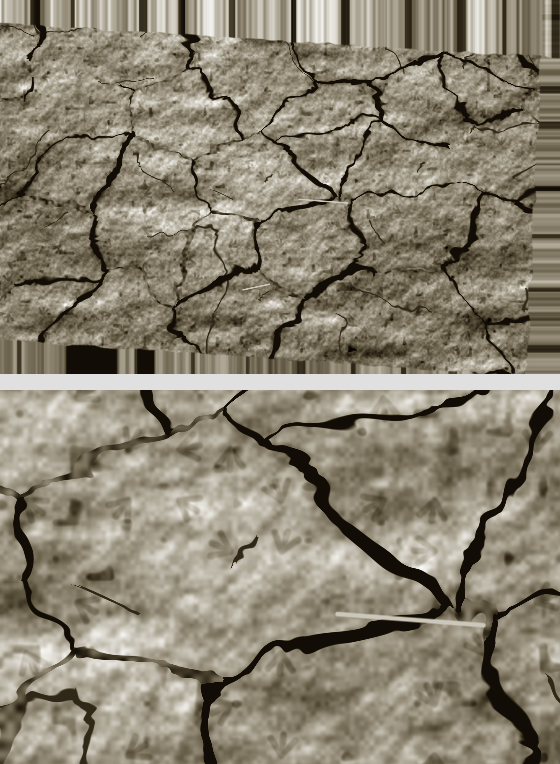
Top, the full canvas; bottom, a detail of the centre.
A WebGL 1 fragment shader for this texture:

```glsl
precision highp float;
// Sun-baked mud split by dark cracks, with its borders smeared into streaks.
// A warped Voronoi net, denser with distance, gives the cracks; noise relief
// lit from above shades the mud; clamped coordinates stretch the borders.
uniform vec2 u_resolution;

const vec3 TINT_POWER = vec3(1.0, 1.1, 1.37); // turns a tone into warm grey
const float MUD_TONE = 0.55;
const float CRACK_TONE = 0.065;
const float STRAW_TONE = 0.8;
const float RELIEF = 0.021;
const float GRAIN = 0.22;
const float TRACK_DENSITY = 22.0;
const float BAR_DENSITY = 7.0;
const vec2 LIGHT_STEP = vec2(-0.002, 0.004);

float hash(vec2 p) {
  vec3 q = fract(vec3(p.xyx) * 0.1031);
  q += dot(q, q.yzx + 33.33);
  return fract((q.x + q.y) * q.z);
}

float noise(vec2 p) {
  vec2 i = floor(p), f = fract(p);
  f = f * f * (3.0 - 2.0 * f);
  return mix(mix(hash(i), hash(i + vec2(1, 0)), f.x),
             mix(hash(i + vec2(0, 1)), hash(i + vec2(1, 1)), f.x), f.y);
}

float segment(vec2 p, vec2 a, vec2 b) {
  vec2 ab = b - a;
  return length(p - a - ab * clamp(dot(p - a, ab) / dot(ab, ab), 0.0, 1.0));
}

vec2 seedPoint(vec2 cell) {
  return cell + 0.1 + 0.8 * vec2(hash(cell), hash(cell + 57.0));
}

// x: signed distance to the nearest crack wall, y: random value of that crack
vec2 cracks(vec2 p, float missing, float thin, float wide) {
  vec2 base = floor(p), home = base, homeSeed = p;
  float nearest = 9.0;
  for (int j = -1; j <= 1; j++) for (int i = -1; i <= 1; i++) {
    vec2 cell = base + vec2(i, j), s = seedPoint(cell);
    float d = distance(p, s);
    if (d < nearest) { nearest = d; home = cell; homeSeed = s; }
  }
  vec2 best = vec2(9.0, 0.0);
  float swell = 0.55 + 0.9 * noise(p * 4.0);
  for (int j = -2; j <= 2; j++) for (int i = -2; i <= 2; i++) {
    vec2 cell = home + vec2(i, j), s = seedPoint(cell);
    if (i == 0 && j == 0) continue;
    float key = hash(home + cell + 11.0);
    float halfWidth = key < missing ? -0.1 : mix(thin, wide, key) * swell;
    float d = dot(0.5 * (homeSeed + s) - p, normalize(s - homeSeed)) - halfWidth;
    if (d < best.x) best = vec2(d, fract(key * 17.0));
  }
  return best;
}

float relief(vec2 p) {
  return 0.6 * noise(p * vec2(7.0, 11.0)) + 0.3 * noise(p * vec2(16.0, 24.0))
       + 0.12 * noise(p * 45.0) + 0.05 * noise(p * 105.0);
}

// Scattered three-toed prints
float tracks(vec2 p) {
  vec2 g = p * TRACK_DENSITY, cell = floor(g), f = fract(g) - 0.5;
  float d = 1.0, turn = 6.283 * hash(cell);
  for (int i = -1; i <= 1; i++) {
    float a = turn + 0.65 * float(i);
    d = min(d, segment(f, vec2(0.0), 0.4 * vec2(cos(a), sin(a))));
  }
  return smoothstep(0.1, 0.03, d) * step(0.72, hash(cell + 3.0));
}

float ground(vec2 p) {
  // Mud: broad light, relief, grain, pits and prints
  vec2 glow = (p - vec2(0.72, 0.72)) * vec2(1.1, 1.6);
  float tone = MUD_TONE - 0.05 + 0.15 * exp(-2.2 * dot(glow, glow));
  tone += RELIEF * (relief(p) - relief(p + LIGHT_STEP)) / length(LIGHT_STEP);
  tone += 0.16 * (noise(p * vec2(4.0, 6.0) + 9.0) - 0.5);
  tone += GRAIN * (0.6 * noise(p * 230.0) + 0.4 * noise(p * 110.0) - 0.5);
  tone -= 0.22 * smoothstep(0.8, 0.97, noise(p * 62.0 + 5.0));
  tone -= 0.13 * tracks(p);

  // Cracks: the net tightens towards the top
  vec2 net = vec2((p.x - 0.75) * (3.4 + 1.6 * p.y), p.y * (3.6 + 1.6 * p.y)) + 20.0;
  net += 0.3 * (vec2(noise(net * 2.0), noise(net * 2.0 + 31.0)) - 0.5);
  net += 0.1 * (vec2(noise(net * 7.0), noise(net * 7.0 + 13.0)) - 0.5);
  net += 0.035 * (vec2(noise(net * 22.0), noise(net * 22.0 + 7.0)) - 0.5);
  float soft = 3.5 / u_resolution.y;
  vec2 wide = cracks(net, 0.14, 0.008, 0.036);
  vec2 hair = cracks(net * 1.3 + 40.0, 0.8, 0.004, 0.012);
  float rubble = step(0.8, wide.y) * 0.5 * noise(p * 120.0);
  tone -= 0.07 * smoothstep(0.06, 0.0, wide.x);
  tone = mix(tone, CRACK_TONE + 0.12, smoothstep(soft, -soft, hair.x));
  return mix(tone, CRACK_TONE + rubble, smoothstep(soft, -soft, wide.x));
}

// Tone of a smeared border at position t along it
float streak(float t, float seed) {
  float tone = mix(0.28, 1.0, 0.4 * noise(vec2(t * 14.0, seed)) + 0.6 * noise(vec2(t * 130.0, seed)));
  float cell = floor(t * BAR_DENSITY), size = hash(vec2(cell, seed));
  float bar = abs(fract(t * BAR_DENSITY) - 0.3 - 0.4 * hash(vec2(seed, cell)));
  return mix(CRACK_TONE, tone, smoothstep(0.0, 0.03, bar - 0.02 - 0.06 * size * size));
}

void main() {
  vec2 p = gl_FragCoord.xy / u_resolution.y;
  float ragged = 0.008 * noise(vec2(p.x * 40.0, 2.0));
  float top = 0.932 - 0.06 * p.x + ragged, bottom = 0.085 - 0.066 * p.x + ragged;
  float right = 1.4 + 0.05 * p.y + 0.012 * noise(vec2(p.y * 30.0, 8.0));
  float tone = ground(vec2(min(p.x, right), clamp(p.y, bottom, top)));

  // Smeared borders, with a black gap at the lower left
  float blur = 1.0 / u_resolution.y;
  float gap = smoothstep(0.125, 0.115, abs(p.x - 0.295)) * smoothstep(0.02, 0.03, abs(p.x - 0.34));
  float low = mix(streak(p.x, 5.0) * 0.9, CRACK_TONE, gap);
  tone = mix(tone, mix(tone, low, max(0.6, gap)), smoothstep(blur, -blur, p.y - bottom));
  tone = mix(tone, mix(tone, streak(p.y, 3.0) * 0.85, 0.65), smoothstep(-blur, blur, p.x - right));
  tone = mix(tone, mix(tone, streak(p.x, 1.0) * 1.1, 0.75), smoothstep(-blur, blur, p.y - top));

  // Two dry straws
  float straw = min(segment(p, vec2(0.8, 0.467), vec2(0.93, 0.457)),
                    segment(p, vec2(0.65, 0.225), vec2(0.72, 0.24)));
  tone = mix(tone, STRAW_TONE, smoothstep(0.003, 0.001, straw));
  gl_FragColor = vec4(pow(vec3(clamp(tone, 0.02, 1.0)), TINT_POWER), 1.0);
}
```
